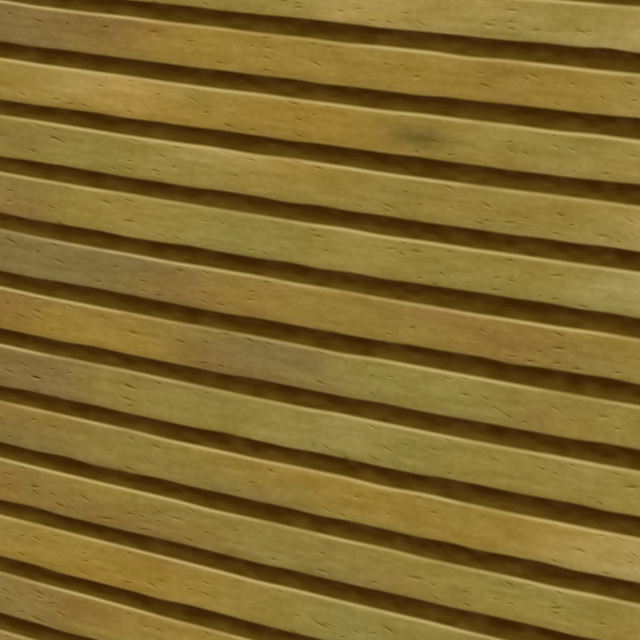
Reproduce this texture procedurally as a Shadertoy shader.

```glsl
#define LEFT_PITCH 0.0893
#define RIGHT_PITCH 0.1037
#define LEFT_START -0.012
#define RIGHT_START 0.0977
#define BOW 0.016
#define GROOVE_HALF 0.132
#define EDGE_SOFT 0.028
#define GRAIN 0.055
#define WEAR 0.75
#define FLECK_CHANCE 0.13
#define KNOT vec2(0.65, 1.54)

const vec3 WOOD = vec3(0.58, 0.49, 0.22);
const vec3 PALE = vec3(0.66, 0.57, 0.32);
const vec3 BROWN = vec3(0.53, 0.42, 0.22);
const vec3 LIP = vec3(0.74, 0.66, 0.42);
const vec3 SHADOW = vec3(0.25, 0.15, 0.03);
const vec3 GROOVE_FLOOR = vec3(0.36, 0.27, 0.06);

float hash(vec2 p) {
    return fract(sin(dot(p, vec2(127.1, 311.7))) * 43758.5453);
}

float noise(vec2 p) {
    vec2 i = floor(p), f = fract(p);
    f = f * f * (3.0 - 2.0 * f);
    return mix(mix(hash(i), hash(i + vec2(1, 0)), f.x),
               mix(hash(i + vec2(0, 1)), hash(i + vec2(1, 1)), f.x), f.y);
}

float fbm(vec2 p) {
    float sum = 0.0, amp = 0.5;
    for (int i = 0; i < 4; i++) {
        sum += amp * noise(p);
        p = p * 2.03 + 7.3;
        amp *= 0.5;
    }
    return sum / 0.9375;
}

// Sparse slanted nicks: a dark side and a bright side
float flecks(vec2 p) {
    vec2 cell = floor(p);
    vec2 d = fract(p) - 0.35 - 0.3 * vec2(hash(cell + 3.1), hash(cell + 8.7));
    d.y -= d.x * (hash(cell + 5.9) - 0.3);
    float size = mix(0.1, 0.28, hash(cell + 1.3));
    float body = exp(-dot(d / vec2(size, 0.12), d / vec2(size, 0.12)));
    return body * clamp(d.y * 9.0 - 0.35, -1.0, 1.0)
         * step(1.0 - FLECK_CHANCE, hash(cell));
}

void mainImage(out vec4 fragColor, in vec2 fragCoord) {
    vec2 uv = fragCoord / iResolution.xy;
    float x = uv.x;

    // Board coordinate, growing downwards; grooves lie on the integers
    float start = mix(LEFT_START, RIGHT_START, x) + BOW * x * (1.0 - x);
    float n = (1.0 - uv.y - start) / mix(LEFT_PITCH, RIGHT_PITCH, x);
    float soft = max(EDGE_SOFT, 0.75 * fwidth(n));
    float board = floor(n);
    float groove = floor(n + 0.5);
    float across = n - groove;
    float along = x * 10.0;

    // Weathered wood: broad patches, board tone and fine grain
    float patches = fbm(vec2(x * 4.0 + board * 5.3, n * 0.9));
    float tone = (patches - 0.5) * 2.2 * WEAR
               + (hash(vec2(board, 4.0)) - 0.5) * 0.5 + (x - 0.45) * 0.45;
    vec3 wood = mix(WOOD, PALE, smoothstep(0.0, 0.7, tone));
    wood = mix(wood, BROWN, smoothstep(0.0, 0.7, -tone));
    float hue = fbm(vec2(x * 3.0 + board * 2.7, n * 0.6 + 30.0)) - 0.5;
    wood += hue * vec3(0.09, -0.03, -0.09);
    float grain = fbm(vec2(along * 2.5 + board * 11.0, n * 13.0)) - 0.5;
    float speckle = noise(vec2(x * 150.0, n * 17.0)) - 0.5;
    wood += GRAIN * (1.6 * grain + 0.6 * speckle);
    wood += 0.17 * (flecks(vec2(x * 42.0, n * 6.0))
                  + flecks(vec2(x * 27.0 + 50.0, n * 4.3 + 9.0)));

    // Dark smudge around a knot
    vec2 k = (vec2(x, n) - KNOT) / vec2(0.05, 0.17);
    wood *= 1.0 - 0.27 * exp(-dot(k, k)) * (0.6 + 0.8 * patches);

    // Boards darken slightly towards their lower edge
    wood *= 1.0 - 0.08 * smoothstep(-0.32, -0.12, across) * step(across, 0.0);

    // Groove with slightly uneven sides, wider to the right
    float halfWidth = GROOVE_HALF + 0.025 * x;
    float upper = -halfWidth + 0.03 * (noise(vec2(along * 2.0, groove * 9.0)) - 0.5);
    float lower = halfWidth + 0.025 * (noise(vec2(along * 1.5, groove * 7.0 + 3.0)) - 0.5);
    float inside = smoothstep(upper - soft, upper + soft, across)
                 * (1.0 - smoothstep(lower - soft, lower + soft, across));
    float depth = smoothstep(upper + 0.02, lower, across);
    float grit = fbm(vec2(along * 4.0, n * 9.0 + 60.0)) - 0.5;
    vec3 dark = mix(SHADOW, GROOVE_FLOOR, clamp(depth + 0.6 * grit, 0.0, 1.0));
    dark += 0.06 * grit;

    // Bright worn lip on the top edge of each board
    float lipDist = (across - lower - 0.04) / 0.032;
    float lipWear = smoothstep(0.15, 0.7, fbm(vec2(along * 0.9, groove * 5.0 + 20.0)));
    wood = mix(wood, LIP, exp(-lipDist * lipDist) * mix(0.35, 0.95, lipWear));

    fragColor = vec4(clamp(mix(wood, dark, inside), 0.0, 1.0), 1.0);
}
```
